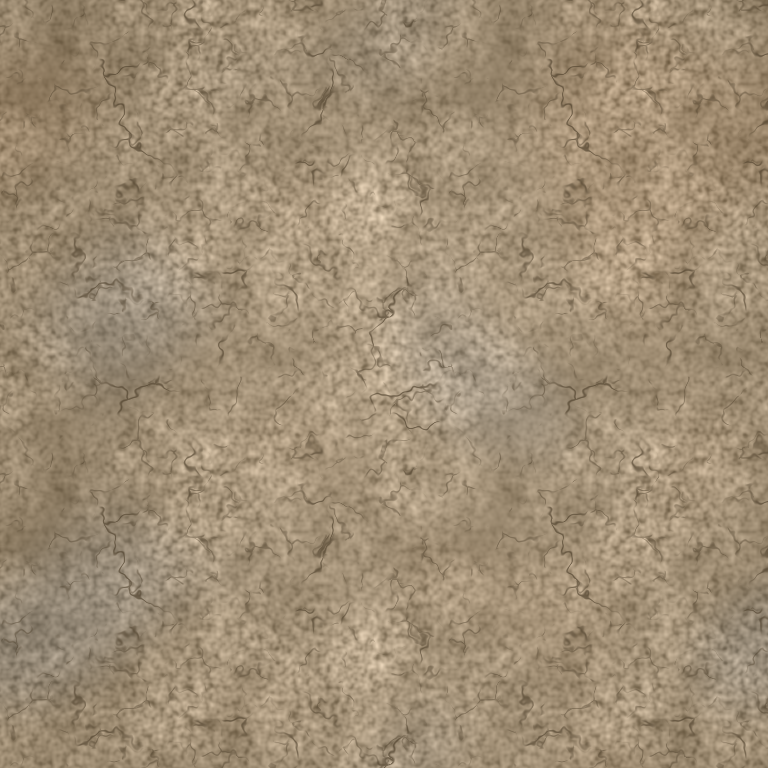
This texture is drawn by a WebGL 1 fragment shader. Its source:

```glsl
precision highp float;
uniform vec2 u_resolution;

const vec3 BASE_COLOR = vec3(0.634, 0.564, 0.463);
const vec3 LIGHT_RANGE = vec3(1.04, 1.0, 0.97);
const vec3 CRACK_COLOR = vec3(0.31, 0.255, 0.175);
const vec3 COOL_SHIFT = vec3(-0.022, 0.002, 0.035);
const vec3 WARM_SHIFT = vec3(0.014, 0.0, -0.008);

const float TILE_SIZE = 0.583;      // the surface repeats at this width
const float PATCH_CELLS = 3.0;      // cells per tile
const float MOTTLE_CELLS = 9.0;
const float GRAIN_CELLS = 46.0;
const float CRACK_CELLS = 5.0;
const float HAIRLINE_CELLS = 15.0;
const float PIT_CELLS = 5.0;

const float PATCH_CONTRAST = 0.085;
const float MOTTLE_CONTRAST = 0.085;
const float GRAIN_CONTRAST = 0.125;
const float GLOW_CONTRAST = 0.075;
const float CRACK_WIDTH = 0.0032;   // in tiles
const float HAIRLINE_WIDTH = 0.0026;
const float PIT_SHARE = 0.36;

vec2 hash2(vec2 p) {
  vec3 q = fract(p.xyx * vec3(0.1031, 0.1030, 0.0973));
  q += dot(q, q.yzx + 33.33);
  return fract((q.xx + q.yz) * q.zy);
}

vec2 tiledHash(vec2 cell, float cells, float seed) {
  return hash2(mod(cell, cells) + seed * 17.0 + 3.0);
}

float slope(vec2 cell, vec2 corner, vec2 f, float cells, float seed) {
  float angle = 6.28318 * tiledHash(cell + corner, cells, seed).x;
  return dot(vec2(cos(angle), sin(angle)), f - corner);
}

// Gradient noise that repeats over one tile
float noise(vec2 tile, float cells, float seed) {
  vec2 p = tile * cells;
  vec2 cell = floor(p);
  vec2 f = p - cell;
  vec2 w = f * f * f * (f * (f * 6.0 - 15.0) + 10.0);
  vec2 e = vec2(1.0, 0.0);
  float low = mix(slope(cell, e.yy, f, cells, seed), slope(cell, e.xy, f, cells, seed), w.x);
  float high = mix(slope(cell, e.yx, f, cells, seed), slope(cell, e.xx, f, cells, seed), w.x);
  return mix(low, high, w.y);
}

float layeredNoise(vec2 tile, float cells, float seed) {
  float sum = 0.0;
  float weight = 1.0;
  for (int i = 0; i < 3; i++) {
    sum += weight * noise(tile, cells, seed + float(i));
    cells *= 2.0;
    weight *= 0.6;
  }
  return sum;
}

// Distance, in tiles, to the border between the two nearest cell points
float borderDistance(vec2 tile, float cells, float seed) {
  vec2 p = tile * cells;
  vec2 cell = floor(p);
  vec2 first = vec2(8.0);
  vec2 second = vec2(9.0);
  for (int y = -1; y <= 1; y++) {
    for (int x = -1; x <= 1; x++) {
      vec2 c = cell + vec2(float(x), float(y));
      vec2 d = c + tiledHash(c, cells, seed) - p;
      if (dot(d, d) < dot(first, first)) {
        second = first;
        first = d;
      } else if (dot(d, d) < dot(second, second)) {
        second = d;
      }
    }
  }
  return dot(0.5 * (first + second), normalize(second - first)) / cells;
}

float crackLine(vec2 tile, float cells, float width, float seed, float pixel) {
  float d = borderDistance(tile, cells, seed);
  float presence = smoothstep(0.02, 0.32, noise(tile, cells * 1.0, seed + 5.0)
    + 0.5 * noise(tile, cells * 3.0, seed + 6.0));
  return presence * (1.0 - smoothstep(0.0, width + pixel, d));
}

// Soft scattered stains
float pitMask(vec2 tile) {
  vec2 p = tile * PIT_CELLS;
  vec2 cell = floor(p);
  vec2 chance = tiledHash(cell, PIT_CELLS, 41.0);
  vec2 center = 0.3 + 0.4 * tiledHash(cell, PIT_CELLS, 43.0);
  float radius = mix(0.14, 0.28, chance.y);
  float d = length(p - cell - center);
  return step(chance.x, PIT_SHARE) * (1.0 - smoothstep(0.0, radius, d));
}

void main() {
  vec2 uv = gl_FragCoord.xy / u_resolution;
  vec2 tile = uv / TILE_SIZE;
  float pixel = 1.0 / (u_resolution.y * TILE_SIZE);
  vec2 wobble = vec2(layeredNoise(tile, 14.0, 1.0), layeredNoise(tile, 14.0, 5.0));
  vec2 rough = tile + 0.035 * wobble;

  // Broad light, mottling and grain
  float patches = layeredNoise(tile, PATCH_CELLS, 9.0);
  float mottle = layeredNoise(rough, MOTTLE_CELLS, 13.0);
  float grain = noise(tile, GRAIN_CELLS, 17.0) + 0.8 * noise(tile, GRAIN_CELLS * 2.0, 18.0);
  grain -= 0.5 * max(-grain - 0.15, 0.0) - 0.02;
  float glow = 0.5 - smoothstep(0.05, 0.72, length((uv - vec2(0.56, 0.5)) * vec2(1.0, 0.8)));
  float light = PATCH_CONTRAST * patches + MOTTLE_CONTRAST * mottle + GLOW_CONTRAST * glow
    + GRAIN_CONTRAST * grain * (1.0 + 0.8 * patches);

  // Stains with jagged dark marks inside
  float pit = pitMask(rough);
  float ridge = 1.0 - smoothstep(0.0, 0.16, abs(noise(rough, 24.0, 23.0)));
  light -= 0.06 * pit;

  // Cool and warm drifts of hue
  float drift = noise(uv, 3.0, 31.0);
  vec3 color = BASE_COLOR + LIGHT_RANGE * light;
  color += COOL_SHIFT * smoothstep(0.08, 0.5, drift) + WARM_SHIFT * smoothstep(0.0, 0.5, -drift);

  // Cracks
  float cracks = 0.65 * crackLine(rough, CRACK_CELLS, CRACK_WIDTH, 51.0, pixel);
  float hairlines = 0.42 * crackLine(rough, HAIRLINE_CELLS, HAIRLINE_WIDTH, 61.0, pixel);
  float marks = 0.6 * ridge * smoothstep(0.25, 0.8, pit);
  color = mix(color, CRACK_COLOR, max(max(cracks, hairlines), marks));

  gl_FragColor = vec4(clamp(color, 0.0, 1.0), 1.0);
}
```
